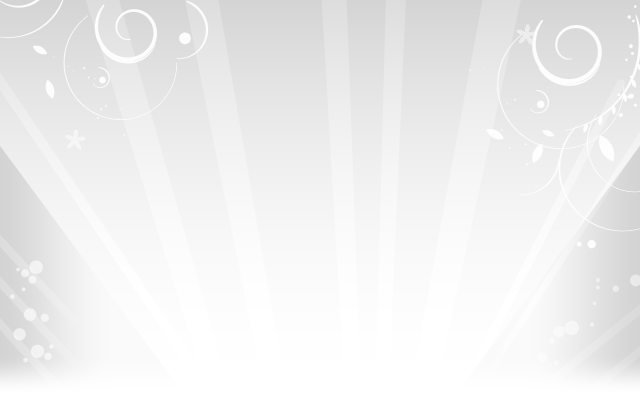
Write a WebGL 1 fragment shader that draws this background.

```glsl
precision highp float;
uniform vec2 u_resolution;

#define UNITS 480.0
#define TOP_GRAY 0.83
#define SIDE_GRAY 0.82
#define BEAM_LIFT 0.036
#define RAY_LIFT 0.025
#define LINE_WIDTH 0.6
#define ORNAMENT_ALPHA 0.92
#define TAU 6.2831853

float pixel;

float hash(float n) { return fract(sin(n * 127.1) * 43758.5453); }

float cover(float d) { return clamp(0.5 - d / pixel, 0.0, 1.0); }

float disc(vec2 p, vec2 c, float r) { return cover(length(p - c) - r); }

// Vertical beam whose axis runs from x = top to x = bottom
float beam(vec2 p, float top, float bottom, float halfWidth) {
  float t = p.y / UNITS;
  return cover(abs(p.x - mix(top, bottom, t)) - halfWidth * mix(1.0, 0.65, t));
}

// Straight band that fades toward its end
float band(vec2 p, vec2 a, vec2 b, float halfWidth) {
  vec2 axis = b - a;
  float t = clamp(dot(p - a, axis) / dot(axis, axis), 0.0, 1.0);
  return cover(length(p - a - axis * t) - halfWidth) * (1.0 - t * t);
}

// Tapered arc or spiral; radii go from radii.x to radii.y along the sweep
float curl(vec2 p, vec2 c, vec2 radii, float start, float sweep, float width) {
  vec2 q = p - c;
  float angle = mod((atan(q.y, q.x) - start) * sign(sweep), TAU);
  float d = 1e3;
  for (int turn = 0; turn < 2; turn++) {
    float t = (angle + TAU * float(turn)) / abs(sweep);
    float taper = 0.2 + 0.8 * sin(0.5 * TAU * sqrt(min(t, 1.0)));
    float stroke = abs(length(q) - mix(radii.x, radii.y, t));
    if (t <= 1.0) d = min(d, stroke - max(width * taper, 0.35));
  }
  return cover(d);
}

// Pointed leaf: overlap of two circles
float leaf(vec2 p, vec2 c, float angle, float size) {
  vec2 q = p - c;
  float s = sin(angle), k = cos(angle);
  q = abs(vec2(k * q.x + s * q.y, k * q.y - s * q.x));
  return cover(length(q + vec2(0.0, size)) - size * 1.4);
}

float flower(vec2 p, vec2 c) {
  vec2 q = p - c;
  float petals = abs(cos(2.5 * atan(q.y, q.x) + 0.5));
  return cover(length(q) - 4.0 - 9.0 * petals * petals);
}

float bubbles(vec2 p, vec2 a, vec2 b, float spread, float size, float seed) {
  float m = 0.0;
  for (int i = 0; i < 13; i++) {
    float n = float(i) + seed;
    vec2 jitter = vec2(hash(n + 0.3), hash(n + 0.6)) - 0.5;
    vec2 c = mix(a, b, (float(i) + 0.5) / 13.0) + spread * jitter;
    m = max(m, disc(p, c, size * mix(0.25, 1.0, pow(hash(n), 3.0))));
  }
  return m;
}

// Spiral with its small side curl and wide thin arc
float scroll(vec2 p, vec2 c, float scale) {
  vec2 q = (p - c) / scale;
  float m = curl(q, vec2(0.0), vec2(44.0, 11.0), 3.9, -8.6, 2.4);
  m = max(m, curl(q, vec2(3.0, 2.0), vec2(43.0, 30.0), 2.7, -2.2, 1.6));
  m = max(m, curl(q, vec2(-11.0, 40.0), vec2(70.0, 66.0), 4.1, -4.1, LINE_WIDTH));
  m = max(m, curl(q, vec2(-38.0, 59.0), vec2(14.0, 9.0), 4.6, 4.2, 0.8));
  return max(m, disc(q, vec2(-34.0, 60.0), 4.0));
}

float background(vec2 p) {
  float y = p.y / UNITS;
  float tone = mix(1.0, TOP_GRAY, pow(clamp(1.0 - y, 0.0, 1.0), 1.9));
  // Shaded wedges at both sides
  float side = min(p.x, 768.0 - p.x);
  float shade = mix(SIDE_GRAY, 0.98, smoothstep(-20.0, 140.0, side));
  tone = mix(tone, min(tone, shade), cover((side - (p.y - 175.0) / 1.35) * 0.8));
  // Broad beams
  float light = beam(p, 123.0, 265.0, 20.0) + beam(p, 242.0, 332.0, 20.0);
  light += beam(p, 401.0, 424.0, 15.0) + beam(p, 475.0, 458.0, 12.0);
  light += beam(p, 602.0, 505.0, 23.0);
  tone += BEAM_LIFT * light * (1.0 - y);
  // Thin slanted rays and corner stripes
  float rays = band(p, vec2(-5.0, 90.0), vec2(245.0, 460.0), 6.0);
  rays += band(p, vec2(745.0, 100.0), vec2(565.0, 450.0), 5.0);
  rays += band(p, vec2(778.0, 150.0), vec2(575.0, 465.0), 4.0);
  for (int i = 0; i < 3; i++) {
    float drop = float(i) * 50.0;
    rays += 1.5 * band(p, vec2(-8.0, 280.0 + drop), vec2(95.0, 392.0 + drop), 5.0);
    rays += band(p, vec2(776.0, 365.0 + drop), vec2(640.0, 475.0 + drop), 5.0);
  }
  return mix(tone + RAY_LIFT * rays, 1.0, smoothstep(425.0, 474.0, p.y));
}

float ornament(vec2 p) {
  float m = max(scroll(p, vec2(157.0, 36.0), 1.0), scroll(p, vec2(687.0, 58.0), 1.12));
  // Upper left vines
  m = max(m, curl(p, vec2(10.0, -25.0), vec2(70.0), 0.3, 1.5, 1.0));
  m = max(m, curl(p, vec2(22.0, -30.0), vec2(38.0), 0.5, 1.9, 1.5));
  m = max(m, curl(p, vec2(213.0, 38.0), vec2(38.0, 32.0), -1.3, 2.9, 1.5));
  m = max(m, disc(p, vec2(222.0, 46.0), 7.0));
  // Right stem and tendrils
  m = max(m, curl(p, vec2(660.0, 50.0), vec2(108.0), -0.3, 1.7, 1.6));
  m = max(m, curl(p, vec2(745.0, 200.0), vec2(72.0, 78.0), 3.9, -2.7, 1.0));
  m = max(m, curl(p, vec2(625.0, 188.0), vec2(46.0), 0.0, 1.6, 1.0));
  m = max(m, curl(p, vec2(765.0, 175.0), vec2(62.0, 55.0), 3.8, -2.3, LINE_WIDTH));
  for (int i = 0; i < 7; i++) {
    float a = 0.1 + 0.18 * float(i);
    vec2 tip = vec2(660.0, 50.0) + 112.0 * vec2(cos(a), sin(a));
    m = max(m, leaf(p, tip, a + 0.7, 6.0));
  }
  // Loose leaves
  m = max(m, max(leaf(p, vec2(60.0, 107.0), 1.3, 12.0), leaf(p, vec2(48.0, 60.0), 0.5, 10.0)));
  m = max(m, max(leaf(p, vec2(594.0, 161.0), 0.5, 12.0), leaf(p, vec2(645.0, 184.0), 2.0, 13.0)));
  m = max(m, max(leaf(p, vec2(658.0, 160.0), 0.4, 8.0), leaf(p, vec2(728.0, 178.0), 1.1, 18.0)));
  // Dots
  m = max(m, bubbles(p, vec2(758.0, 10.0), vec2(750.0, 155.0), 26.0, 6.0, 3.0));
  m = max(m, bubbles(p, vec2(70.0, 75.0), vec2(150.0, 155.0), 34.0, 2.0, 21.0));
  m = max(m, bubbles(p, vec2(565.0, 75.0), vec2(665.0, 255.0), 40.0, 1.8, 41.0));
  return max(m, max(disc(p, vec2(710.0, 293.0), 5.0), disc(p, vec2(695.0, 293.0), 3.0)));
}

void main() {
  vec2 p = (gl_FragCoord.xy - 0.5 * u_resolution) * UNITS / u_resolution.y;
  p = vec2(384.0 + p.x, 240.0 - p.y);
  pixel = UNITS / u_resolution.y;
  float tone = background(p);
  float faint = max(flower(p, vec2(90.0, 168.0)), flower(p, vec2(632.0, 42.0))) * 0.5;
  faint = max(faint, 0.6 * bubbles(p, vec2(28.0, 300.0), vec2(48.0, 450.0), 38.0, 9.0, 61.0));
  faint = max(faint, 0.5 * bubbles(p, vec2(752.0, 325.0), vec2(645.0, 440.0), 40.0, 9.0, 87.0));
  tone = mix(tone, 1.0, max(faint, ORNAMENT_ALPHA * ornament(p)));
  gl_FragColor = vec4(vec3(min(tone, 1.0)), 1.0);
}
```
